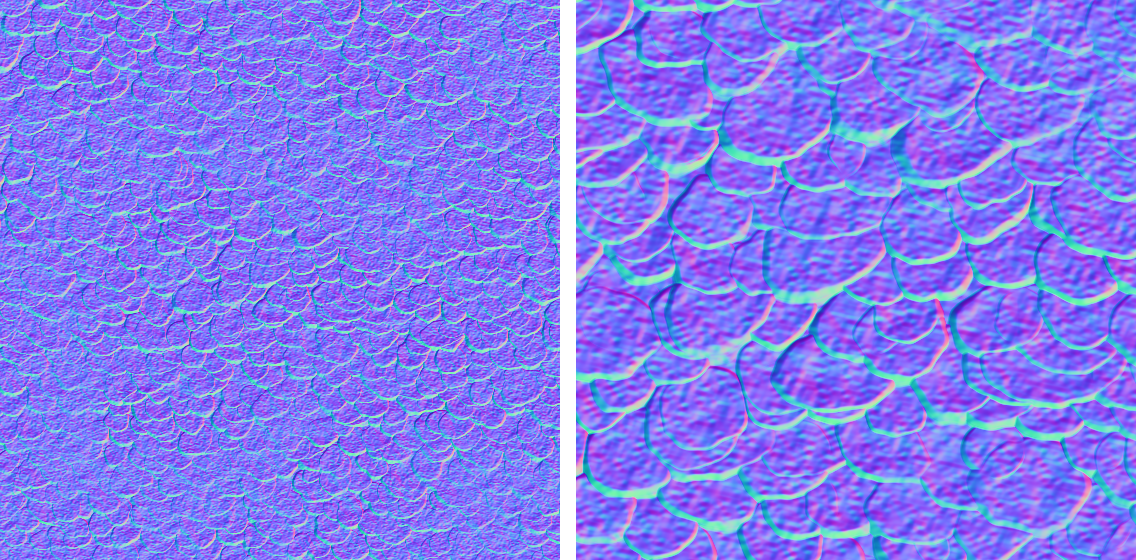
Left, the full canvas; right, a detail of the centre.
Give the GLSL for this texture map, as a Shadertoy shader.

```glsl
// Tangent-space normal map of rough plaster dabs overlapping like scales.

const vec2  GRID        = vec2(27.0, 34.0); // dabs across and up the canvas
const float RADIUS      = 0.0250;           // mean dab radius
const float SIZE_SPREAD = 0.45;             // relative size variation
const float STRETCH     = 0.60;             // greatest extra elongation
const float LEAN        = 0.25;             // mean rotation of the dabs
const float LEAN_SPREAD = 1.8;              // range of the rotation
const vec2  TILT        = vec2(0.03, 0.14); // plate slope, rising to the lower left
const float LEVEL       = 0.13;             // random height offset between dabs
const float DROP        = 0.26;             // height of the rounded rim
const float LIP         = 0.04;             // slight swelling before the rim
const float FLOOR       = -0.13;            // ground level between the dabs
const vec2  WARP_AMP    = vec2(0.0070, 0.0022); // wobble and raggedness of outlines
const vec2  WARP_FREQ   = vec2(45.0, 125.0);
const vec2  RELIEF      = vec2(0.40, 1.45); // weakest and strongest relief
const vec2  RELIEF_FREQ = vec2(8.0, 26.0);
const float SWELL_AMP   = 0.0036;           // soft unevenness of the ground
const float SWELL_FREQ  = 62.0;
const vec2  GRAIN_FREQ  = vec2(165.0, 320.0);
const vec2  GRAIN_AMP   = vec2(0.0017, 0.0019);
const vec2  GRAIN_SHAPE = vec2(0.8, 1.1);   // grains lie slightly flat
const float SAMPLE_STEP = 0.0012;           // distance for the slope samples

float hash(vec2 p) {
    return fract(sin(dot(p, vec2(127.1, 311.7))) * 43758.5453);
}

vec2 hash2(vec2 p) {
    return vec2(hash(p), hash(p + 57.3));
}

float noise(vec2 p) {
    vec2 i = floor(p), f = fract(p);
    f = f * f * (3.0 - 2.0 * f);
    float low  = mix(hash(i), hash(i + vec2(1, 0)), f.x);
    float high = mix(hash(i + vec2(0, 1)), hash(i + vec2(1, 1)), f.x);
    return mix(low, high, f.y);
}

vec2 noise2(vec2 p) {
    return vec2(noise(p), noise(p + 31.4)) - 0.5;
}

mat2 rotation(float angle) {
    float c = cos(angle), s = sin(angle);
    return mat2(c, -s, s, c);
}

// Height of one dab: a tilted plate with a soft, falling rim.
float dabHeight(vec2 offset, vec2 cell) {
    vec2 shape = hash2(cell + 11.7);
    vec2 pose  = hash2(cell + 23.9);
    float radius = RADIUS * (1.0 + SIZE_SPREAD * (shape.x - 0.5));
    vec2 q = offset / radius;
    vec2 local = rotation(LEAN + LEAN_SPREAD * (pose.x - 0.5)) * q;
    local.x /= 1.0 + STRETCH * shape.y * shape.y;
    float d = length(local);
    float plate = LEVEL * (pose.y - 0.5) - dot(TILT, q);
    float rim = DROP * smoothstep(0.84, 1.06, d) + max(d - 1.02, 0.0);
    return radius * (plate + LIP * smoothstep(0.3, 0.85, d) - rim);
}

// The highest of the nearby dabs covers the others.
float dabs(vec2 p) {
    p += WARP_AMP.x * noise2(p * WARP_FREQ.x) + WARP_AMP.y * noise2(p * WARP_FREQ.y);
    float top = FLOOR * RADIUS;
    float row = floor(p.y * GRID.y);
    for (int j = -2; j <= 2; j++) {
        float y = row + float(j);
        float shift = 0.5 * mod(y, 2.0);
        float column = floor(p.x * GRID.x - shift);
        for (int i = -2; i <= 2; i++) {
            vec2 cell = vec2(column + float(i), y);
            vec2 center = (cell + vec2(shift, 0.0) + 0.05 + 0.9 * hash2(cell)) / GRID;
            top = max(top, dabHeight(p - center, cell));
        }
    }
    return top;
}

// Soft unevenness and two octaves of fine plaster grain.
float grain(vec2 p) {
    vec2 turned = rotation(0.6) * p;
    return SWELL_AMP * noise(turned * SWELL_FREQ + 5.0)
         + GRAIN_AMP.x * noise(turned * GRAIN_FREQ.x)
         + GRAIN_AMP.y * noise(rotation(-0.3) * (p * GRAIN_SHAPE) * GRAIN_FREQ.y + 7.0);
}

float surface(vec2 p, float relief) {
    return relief * dabs(p) + grain(p);
}

void mainImage(out vec4 fragColor, in vec2 fragCoord) {
    vec2 p = fragCoord / iResolution.y;

    // Patches of flatter and deeper relief, broad and local
    float patches = mix(noise(p * RELIEF_FREQ.x + 3.0), noise(p * RELIEF_FREQ.y), 0.55);
    float relief = mix(RELIEF.x, RELIEF.y, smoothstep(0.15, 0.85, patches));

    // Slopes from height differences
    float h = surface(p, relief);
    vec2 slope = vec2(surface(p + vec2(SAMPLE_STEP, 0.0), relief),
                      surface(p + vec2(0.0, SAMPLE_STEP), relief)) - h;
    slope /= SAMPLE_STEP;

    // Green points down the canvas
    vec3 normal = normalize(vec3(-slope.x, slope.y, 1.0));
    fragColor = vec4(0.5 + 0.5 * normal, 1.0);
}
```
